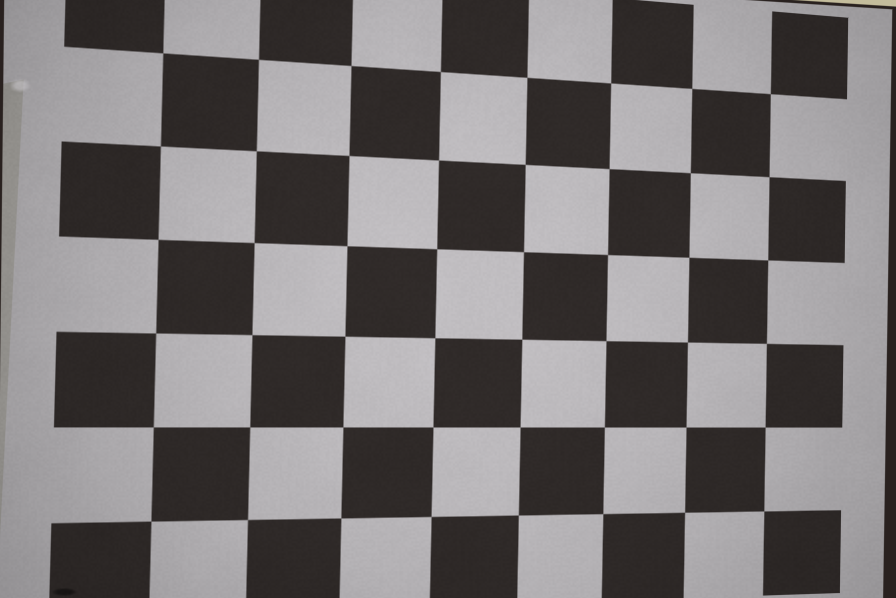
Write a WebGL 1 fragment shader that draws this pattern.

```glsl
precision highp float;
// A printed 9 by 7 checkerboard sheet seen at a slight angle, taped at its left edge.

uniform vec2 u_resolution;

// Sheet coordinates: x from 0 to ASPECT, y from 0 at the top to 1 at the bottom.
const float ASPECT = 1.5;

// Board projection: position = (ORIGIN + COLUMN*u + ROW*v) / (1 + dot(TILT, uv))
const vec2 CELLS = vec2(9.0, 7.0);
const vec2 ORIGIN = vec2(0.1117, -0.0798);
const vec2 COLUMN = vec2(0.1705, 0.01269);
const vec2 ROW = vec2(-0.00442, 0.15783);
const vec2 TILT = vec2(0.0177, -0.0015);
const float CELL_SIZE = 0.15;

const vec3 PAPER = vec3(0.755, 0.744, 0.757);
const vec3 INK = vec3(0.180, 0.160, 0.154);
const vec3 TAPE = vec3(0.66, 0.65, 0.62);
const vec3 BACKDROP = vec3(0.16, 0.13, 0.12);
const vec3 WALL = vec3(0.77, 0.74, 0.61);

const vec2 LIGHT_CENTER = vec2(0.77, 0.48);
const float PAPER_FALLOFF = 0.28;
const float INK_FALLOFF = 0.18;
const float GRAIN_SCALE = 300.0;
const float GRAIN = 0.022;
const float MOTTLE = 0.012;

float hash(vec2 p) {
  return fract(sin(dot(p, vec2(127.1, 311.7))) * 43758.5453);
}

float valueNoise(vec2 p) {
  vec2 i = floor(p);
  vec2 f = fract(p);
  f = f * f * (3.0 - 2.0 * f);
  float top = mix(hash(i), hash(i + vec2(1.0, 0.0)), f.x);
  float bottom = mix(hash(i + vec2(0.0, 1.0)), hash(i + 1.0), f.x);
  return mix(top, bottom, f.y);
}

// Coverage of the side where the distance is positive
float cover(float distance, float softness) {
  return smoothstep(-softness, softness, distance);
}

// Inverts the projection by solving two linear equations
vec2 sheetToBoard(vec2 p) {
  vec2 a = COLUMN - p * TILT.x;
  vec2 b = ROW - p * TILT.y;
  vec2 c = p - ORIGIN;
  return vec2(c.x * b.y - c.y * b.x, a.x * c.y - a.y * c.x)
       / (a.x * b.y - a.y * b.x);
}

// Ink coverage: even-even and odd-odd cells are filled
float checkerboard(vec2 board, float softness) {
  vec2 inside = clamp(board, vec2(0.5), CELLS - 0.5);
  vec2 wave = 0.5 - abs(mod(inside + 0.5, 2.0) - 1.0);
  vec2 side = clamp(wave / softness, -1.0, 1.0);
  vec2 border = min(board, CELLS - board);
  return (0.5 + 0.5 * side.x * side.y)
       * cover(min(border.x, border.y), softness);
}

// Strip narrowing downwards, with a brighter lifted end
vec3 addTape(vec3 color, vec2 p, float light, float px) {
  float rightEdge = 0.039 - 0.052 * (p.y - 0.146);
  float topEdge = 0.137 - 0.2 * (p.x - 0.02);
  float strip = cover(rightEdge - p.x, px) * cover(p.y - topEdge, px);
  color = mix(color, TAPE * light, 0.75 * strip);
  float lifted = length((p - vec2(0.034, 0.143)) * vec2(1.0, 1.5));
  return mix(color, PAPER, 0.7 * (1.0 - smoothstep(0.006, 0.02, lifted)));
}

// What shows beyond the sheet's left, right and top edges
vec3 addSurroundings(vec3 color, vec2 p, float px) {
  float left = 0.007 - 0.011 * p.y;
  float right = 1.494 - 0.0156 * p.y;
  float top = 0.064 * (p.x - 1.25);
  float outside = max(max(left - p.x, p.x - right), top - p.y);
  color = mix(color, BACKDROP, cover(outside, px));
  float wall = cover(top - 0.005 - p.y, px) * cover(p.x - 1.32, 0.01);
  return mix(color, WALL, wall);
}

void main() {
  vec2 uv = gl_FragCoord.xy / u_resolution;
  vec2 p = vec2(uv.x * ASPECT, 1.0 - uv.y);
  float px = 0.8 / u_resolution.y;

  // Light fading away from the middle
  vec2 fromLight = p - LIGHT_CENTER;
  float spread = dot(fromLight, fromLight);
  float light = 1.0 - PAPER_FALLOFF * spread;

  // Sheet, tape and printed cells
  vec3 paper = addTape(PAPER * light, p, light, px);
  vec3 ink = INK * (1.04 - INK_FALLOFF * spread);
  float smudge = length((p - vec2(0.108, 0.99)) / vec2(0.024, 0.008));
  ink *= 1.0 - 0.45 * (1.0 - smoothstep(0.4, 1.0, smudge));
  float inked = checkerboard(sheetToBoard(p), px / CELL_SIZE);
  vec3 color = mix(paper, ink, inked);

  // Paper fibre and uneven ink
  float texture = GRAIN * (valueNoise(p * GRAIN_SCALE) - 0.5)
                + MOTTLE * (valueNoise(p * 18.0) - 0.5);
  color += texture * mix(1.0, 0.6, inked);

  gl_FragColor = vec4(addSurroundings(color, p, px), 1.0);
}
```
